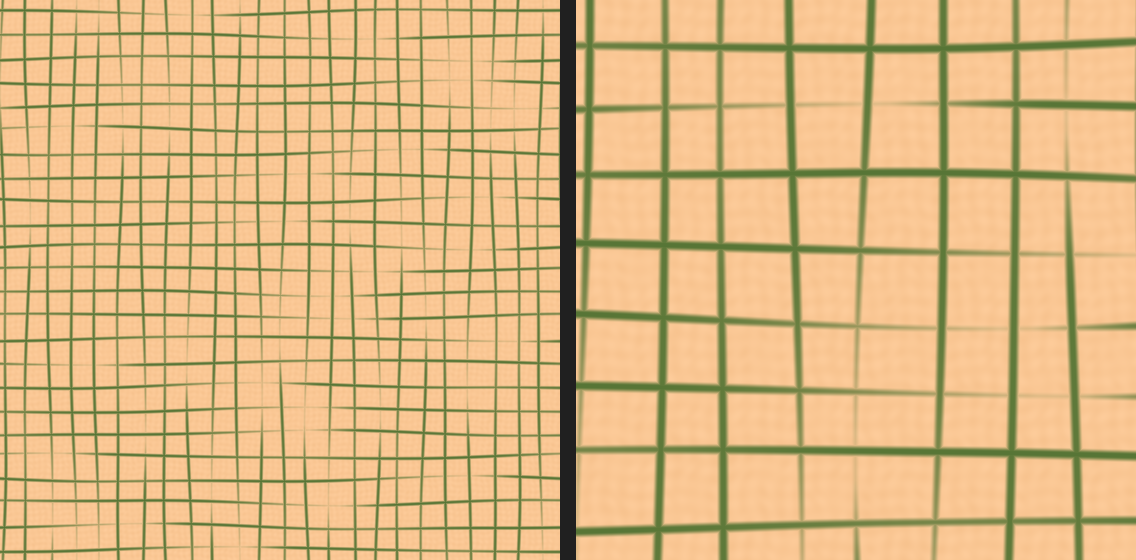
Left, the full canvas; right, a detail of the centre.
This pattern is drawn by a WebGL 1 fragment shader. Its source:

```glsl
precision highp float;
// Hand-drawn green grid on peach cloth: 24 lines across and 24 down.
// Each line is one wrapping brush stroke that tapers to a faint gap at a
// hashed place, bending sideways towards that gap; sines add a faint weave.

uniform vec2 u_resolution;

float hash(float n) {
  return fract(sin(n * 12.9898 + 4.137) * 4375.853);
}

// Ink load along a stroke: quick start, thinner middle, long fading tail.
float inkLoad(float t) {
  float ends = smoothstep(0.0, 0.1, t) * (1.0 - smoothstep(0.74, 0.98, t));
  float thin = (t - 0.39) / 0.12;
  return ends * (1.0 - 0.42 * exp(-thin * thin));
}

// Coverage of the nearest line; "across" counts lines, "along" follows them.
float strokes(float across, float along, float seed) {
  float id = floor(across);
  float gap = hash(id + seed);
  float side = hash(id * 1.7 + seed + 31.0) < 0.5 ? -1.0 : 1.0;
  float t = fract(along - gap);
  float ink = inkLoad(t);

  // Flat far from the gap, sloping to one side as it comes near.
  float nearGap = 1.0 - smoothstep(0.0, 0.36, min(t, 1.0 - t));
  float bend = side * (0.21 * nearGap - 0.1);
  bend += 0.025 * sin(6.2832 * (2.0 * along + hash(id + seed + 57.0)));
  bend += 0.06 * (hash(id + seed + 83.0) - 0.5);

  float dist = abs(across - id - 0.5 - bend) / 24.0;
  float halfWidth = mix(0.0011, 0.0025, ink);
  float soft = 0.0015 + 0.4 / min(u_resolution.x, u_resolution.y);
  float cover = 1.0 - smoothstep(halfWidth - soft, halfWidth + soft, dist);
  return cover * mix(0.18, 1.0, sqrt(ink));
}

void main() {
  vec2 uv = gl_FragCoord.xy / u_resolution;
  float down = 1.0 - uv.y;

  // Cloth with a faint weave
  vec2 thread = sin(6.2832 * 96.0 * uv + 0.8 * sin(uv.yx * 140.0));
  float mottle = sin(uv.x * 331.0 + 2.0 * sin(uv.y * 187.0))
               * sin(uv.y * 293.0 + 2.0 * sin(uv.x * 211.0));
  vec3 cloth = vec3(0.98, 0.78, 0.58);
  cloth += vec3(0.004, 0.006, 0.008) * (thread.x + thread.y + mottle);

  // Rows run left to right, columns from top to bottom
  float rows = strokes(down * 24.0 - 0.05, uv.x, 11.0);
  float columns = strokes(uv.x * 24.0 + 0.35, down, 140.0);
  float paint = max(rows, columns * 0.96);

  gl_FragColor = vec4(mix(cloth, vec3(0.34, 0.46, 0.21), paint), 1.0);
}
```
